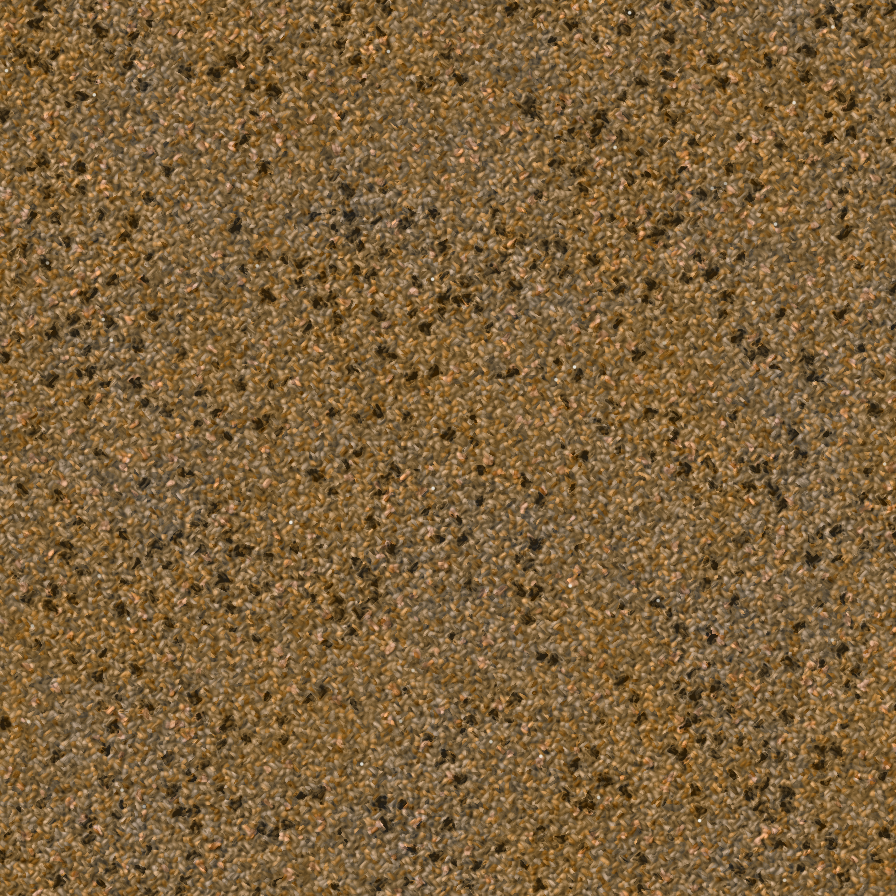
This texture is drawn by a WebGL 2 fragment shader. Its source:

```glsl
#version 300 es
precision highp float;
// Dry brown soil: lit fine grains, dark pits, small clods and a few pale glints.

uniform vec2 u_resolution;
out vec4 fragColor;

// Cells per canvas side
const float GRAIN_SCALE = 165.0;
const float DUST_SCALE  = 270.0;
const float PIT_SCALE   = 44.0;
const float CLOD_SCALE  = 62.0;
const float GLINT_SCALE = 72.0;

// Share of cells that hold a feature
const float PIT_SHARE   = 0.34;
const float CLOD_SHARE  = 0.16;
const float GLINT_SHARE = 0.007;

// Tone strengths
const float BASE_TONE   = 0.515;
const float RELIEF      = 0.30;
const float GRAIN_TONE  = 0.52;
const float DUST_TONE   = 0.32;
const float CREVICE     = 0.28;
const float PIT_DEPTH   = 0.42;
const float CLOD_LIFT   = 0.15;

const vec2 LIGHT_DIR  = vec2(-0.75, 0.66);
const vec3 SHADE      = vec3(0.16, 0.115, 0.045);
const vec3 SOIL       = vec3(0.48, 0.37, 0.208);
const vec3 PALE       = vec3(0.81, 0.67, 0.52);
const vec3 OCHRE_TINT = vec3(0.075, 0.005, -0.075);
const vec3 GREY_TINT  = vec3(-0.035, 0.005, 0.065);
const vec3 CLOD_TINT  = vec3(0.05, -0.005, 0.0);
const vec3 GLINT      = vec3(0.93, 0.92, 0.88);

vec3 hash3(ivec2 cell, uint seed) {
    uvec3 v = uvec3(uint(cell.x + 4096), uint(cell.y + 4096), seed);
    v = v * 1664525u + 1013904223u;
    v.x += v.y * v.z; v.y += v.z * v.x; v.z += v.x * v.y;
    v ^= v >> 16u;
    v.x += v.y * v.z; v.y += v.z * v.x; v.z += v.x * v.y;
    return vec3(v >> 8u) / 16777216.0;
}

// Cellular noise: distance to the nearest point, then two random values of its cell
vec3 cells(vec2 p, uint seed) {
    ivec2 base = ivec2(floor(p));
    vec2 f = fract(p);
    vec3 nearest = vec3(9.0, 0.0, 0.0);
    for (int y = -1; y <= 1; y++) {
        for (int x = -1; x <= 1; x++) {
            vec3 h = hash3(base + ivec2(x, y), seed);
            float d = length(vec2(x, y) + h.xy - f);
            if (d < nearest.x) nearest = vec3(d, h.z, fract(h.x * 37.0 + h.y * 17.0));
        }
    }
    return nearest;
}

// Layered, bent sines for broad patches
float drift(vec2 p) {
    float sum = 0.0, amp = 0.5;
    for (int i = 0; i < 5; i++) {
        p = mat2(0.8, 0.6, -0.6, 0.8) * p * 1.7 + 1.3;
        sum += amp * sin(p.x + 1.6 * sin(p.y * 1.1 + 0.7));
        amp *= 0.75;
    }
    return sum;
}

// Soft blobs in a random share of the cells, with ragged edges
float blobs(vec2 p, float share, float ragged, uint seed) {
    vec3 c = cells(p, seed);
    float radius = mix(0.2, 0.48, c.z);
    float mask = 1.0 - smoothstep(radius * 0.45, radius, c.x + ragged);
    return mask * step(c.y, share);
}

void main() {
    vec2 p = gl_FragCoord.xy / min(u_resolution.x, u_resolution.y);

    // Broad patches: rough against smooth ground, ochre against grey
    float rough = drift(p * 8.0);
    float grey = drift(p.yx * 7.0 + 5.0);

    // Grains and dust, shaded by the slope along the light
    vec2 warp = 0.0016 * vec2(sin(p.y * 310.0 + 3.0 * rough), sin(p.x * 270.0 + 3.0 * grey));
    vec2 q = p + warp;
    vec3 grain = cells(q * GRAIN_SCALE, 1u);
    vec3 dust = cells(q * DUST_SCALE, 2u);
    vec2 slope = LIGHT_DIR * 0.32;
    float relief = cells(q * GRAIN_SCALE + slope, 1u).x - cells(q * GRAIN_SCALE - slope, 1u).x;
    float grainDome = 1.0 - smoothstep(0.2, 0.85, grain.x);
    float dustDome = 1.0 - smoothstep(0.2, 0.85, dust.x);

    // Pits and clods, each with a lit or shaded rim
    float ragged = 0.3 * (grain.x - 0.45) + 0.15 * (dust.x - 0.5);
    float pitShare = PIT_SHARE * clamp(0.85 + 0.7 * rough, 0.25, 1.8);
    vec2 pitPos = q * PIT_SCALE;
    float pit = blobs(pitPos, pitShare, ragged, 3u);
    float pitRim = blobs(pitPos + LIGHT_DIR * 0.24, pitShare, ragged, 3u) * (1.0 - pit);
    vec2 clodPos = q * CLOD_SCALE;
    float clod = blobs(clodPos, CLOD_SHARE, ragged, 4u) * (1.0 - pit);
    float clodShadow = blobs(clodPos + LIGHT_DIR * 0.28, CLOD_SHARE, ragged, 4u) * (1.0 - clod);

    float tone = BASE_TONE;
    tone += RELIEF * relief * (1.0 + 0.25 * rough);
    tone += GRAIN_TONE * (grain.y - 0.5) * grainDome;
    tone += DUST_TONE * (dust.y - 0.5) * dustDome;
    tone -= CREVICE * (grain.x - 0.48);
    tone -= PIT_DEPTH * pit - 0.10 * pitRim;
    tone += CLOD_LIFT * clod - 0.16 * clodShadow;
    tone = clamp(tone, 0.0, 1.1);

    // Tone to colour, then tints per grain and per patch
    vec3 color = mix(SHADE, SOIL, min(tone * 2.0, 1.0));
    color = mix(color, PALE, max(tone * 2.0 - 1.0, 0.0));
    float ochre = smoothstep(0.62, 0.9, grain.z) * grainDome * (1.0 - 0.6 * pit);
    float ash = (1.0 - smoothstep(0.1, 0.4, grain.z)) * (1.0 - 0.5 * pit);
    color += OCHRE_TINT * ochre + GREY_TINT * ash * 0.7;
    color += GREY_TINT * clamp(0.4 * grey, -0.3, 0.6) + CLOD_TINT * clod;

    // Rare bright mineral specks
    vec3 speck = cells(p * GLINT_SCALE, 5u);
    float glint = (1.0 - smoothstep(0.08, 0.2, speck.x)) * step(speck.y, GLINT_SHARE);
    color = mix(color, GLINT, glint * mix(0.5, 1.0, speck.z));

    fragColor = vec4(clamp(color, 0.0, 1.0), 1.0);
}
```
